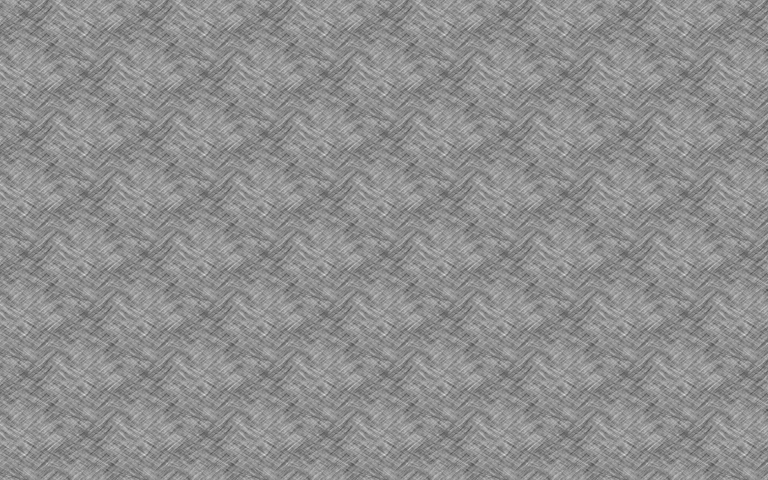
Write a WebGL 1 fragment shader that draws this texture.

```glsl
precision highp float;
// Grey cross-hatched scratched surface, repeating on a half-shifted brick lattice.

uniform vec2 u_resolution;

#define ROW_HEIGHT 0.125        // eight rows; repeats are two row heights wide
#define ORIGIN vec2(0.125, -0.006)
#define BASE_GREY 0.567
#define FIBRE_CONTRAST 0.095
#define STROKES 220
#define STROKE_CONTRAST 0.19
#define STROKE_HALF_WIDTH 0.001
#define RISE_ANGLE 0.7
#define FALL_ANGLE -0.52
#define ANGLE_SPREAD 0.55
#define GRAIN_CONTRAST 0.11
#define PATCH_CONTRAST 0.04

float hash(vec2 p) {
  vec3 q = fract(p.xyx * vec3(0.1031, 0.1030, 0.0973));
  q += dot(q, q.yzx + 33.33);
  return fract((q.x + q.y) * q.z);
}

// The brick lattice is a square lattice on the diagonals, with unit period.
vec2 toLattice(vec2 p) {
  return vec2(p.x + p.y, p.x - p.y) / (2.0 * ROW_HEIGHT);
}

vec2 fromLattice(vec2 q) {
  return vec2(q.x + q.y, q.x - q.y) * ROW_HEIGHT;
}

// Offset from the nearest repeat of a point, in canvas units.
vec2 nearestOffset(vec2 q, vec2 center) {
  return fromLattice(fract(q - center + 0.5) - 0.5);
}

// Value noise centred on zero that wraps once per repeat.
float wrappedNoise(vec2 q, vec2 cells, float seed) {
  vec2 p = q * cells;
  vec2 i = floor(p);
  vec2 f = fract(p);
  f = f * f * (3.0 - 2.0 * f);
  vec2 a = mod(i, cells) + seed;
  vec2 b = mod(i + 1.0, cells) + seed;
  return mix(mix(hash(a), hash(vec2(b.x, a.y)), f.x),
             mix(hash(vec2(a.x, b.y)), hash(b), f.x), f.y) - 0.5;
}

// Short dense fibres; whole-number shears keep each direction seamless.
float fibres(vec2 q) {
  float rising = wrappedNoise(vec2(5.0 * q.y - q.x, q.y), vec2(11.0, 46.0), 7.0)
               + wrappedNoise(vec2(7.0 * q.y - q.x, q.y), vec2(8.0, 62.0), 60.0)
               + 0.7 * wrappedNoise(q.yx, vec2(56.0, 10.0), 120.0)
               + 0.7 * wrappedNoise(vec2(q.x + 6.0 * q.y, q.y), vec2(9.0, 60.0), 320.0);
  float falling = wrappedNoise(vec2(q.y - 3.0 * q.x, q.x), vec2(18.0, 28.0), 200.0)
                + wrappedNoise(vec2(q.y - 4.0 * q.x, q.x), vec2(14.0, 38.0), 260.0)
                + 0.7 * wrappedNoise(q, vec2(56.0, 10.0), 400.0);
  // Each direction dominates in its own areas.
  float lean = 1.3 * wrappedNoise(q, vec2(5.0), 470.0);
  return rising * (1.0 + lean) + falling * (1.0 - lean);
}

// Soft round patch in each repeat.
float blob(vec2 q, vec2 center, float radius) {
  vec2 d = nearestOffset(q, toLattice(center)) / radius;
  return exp(-dot(d, d));
}

// Light and dark tapered scratches, evenly scattered in two directions.
float scratches(vec2 q, float blur) {
  float sum = 0.0;
  for (int i = 0; i < STROKES; i++) {
    float id = float(i) + 1.0;
    vec2 center = fract(id * vec2(0.75488, 0.56984));
    float falling = step(0.55, hash(vec2(id, 43.0)));
    float angle = mix(RISE_ANGLE, FALL_ANGLE, falling)
                + (hash(vec2(id, 59.0)) - 0.5) * ANGLE_SPREAD;
    float halfLength = mix(0.008, 0.034, hash(vec2(id, 71.0)));
    float tone = hash(vec2(id, 83.0)) - mix(0.52, 0.45, falling);

    vec2 axis = vec2(cos(angle), sin(angle));
    vec2 d = nearestOffset(q, center);
    float along = abs(dot(d, axis));
    float across = abs(axis.x * d.y - axis.y * d.x);
    float line = 1.0 - smoothstep(max(STROKE_HALF_WIDTH - blur, 0.0),
                                  STROKE_HALF_WIDTH + blur, across);
    sum += tone * line * (1.0 - smoothstep(0.6 * halfLength, halfLength, along));
  }
  return sum;
}

void main() {
  vec2 p = gl_FragCoord.xy / u_resolution.y - ORIGIN;
  vec2 q = toLattice(p);
  float blur = 0.5 / u_resolution.y;

  float grey = BASE_GREY + FIBRE_CONTRAST * fibres(q);
  grey += STROKE_CONTRAST * scratches(q, blur);

  // Fine grain and cloudy wear
  grey += GRAIN_CONTRAST * wrappedNoise(q, vec2(62.0), 5.0);
  grey += PATCH_CONTRAST * wrappedNoise(q, vec2(5.0), 90.0);
  grey += PATCH_CONTRAST * wrappedNoise(q, vec2(12.0), 140.0);

  // Rubbed light areas and dull hollows
  grey += 0.022 * blob(q, vec2(0.0, -0.035), 0.04);
  grey += 0.03 * blob(q, vec2(0.0, 0.0), 0.01);
  grey += 0.022 * blob(q, vec2(0.083, -0.007), 0.025);
  grey -= 0.05 * blob(q, vec2(0.014, 0.01), 0.01);
  grey -= 0.025 * blob(q, vec2(0.049, -0.083), 0.035);

  gl_FragColor = vec4(vec3(clamp(grey, 0.0, 1.0)), 1.0);
}
```
